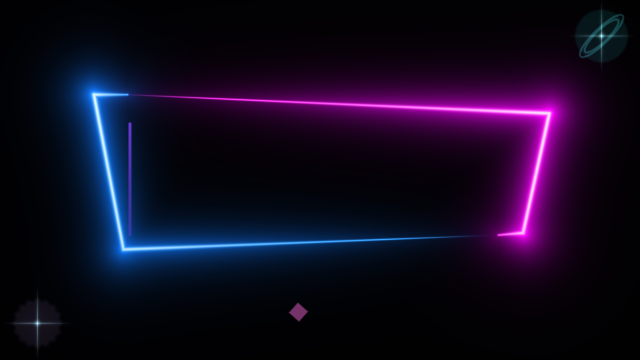
This background is drawn by a Shadertoy shader. Its source:

```glsl
// A skewed neon frame, half blue and half magenta, glowing on black.
// Each tube is a segment distance whose strength varies along its length;
// faint star flares, a thin violet bar and a tilted square accent the scene.

float segment(vec2 p, vec2 a, vec2 b, out float t) {
    vec2 ab = b - a;
    t = clamp(dot(p - a, ab) / dot(ab, ab), 0.0, 1.0);
    return length(p - a - ab * t);
}

// x: wide halo (cubed, for a smooth union), y: coloured tube, z: white core
vec3 tube(vec2 p, vec2 a, vec2 b, float startPower, float endPower) {
    float t;
    float d = segment(p, a, b, t);
    float power = mix(startPower, endPower, t);
    float halo = power * (0.82 * exp(-d / 0.056) + 0.25 * exp(-d / 0.018));
    float width = mix(0.0022, 0.0085, power * power);
    float line = smoothstep(0.0, 0.3, power) * exp(-d * d / (width * width));
    float core = power * power * exp(-d * d / (width * width * 0.4));
    return vec3(halo * halo * halo, line, core);
}

vec3 join(vec3 a, vec3 b) {
    return vec3(a.x + b.x, max(a.yz, b.yz));
}

vec3 shadeNeon(vec3 light, vec3 haloColor, vec3 lineColor, vec3 coreColor) {
    vec3 col = haloColor * pow(light.x, 1.0 / 3.0);
    col = mix(col, max(col, lineColor), min(light.y, 1.0));
    return mix(col, coreColor, min(light.z, 1.0));
}

mat2 rotation(float a) {
    return mat2(cos(a), sin(a), -sin(a), cos(a));
}

// Four-pointed flare with a small bright heart
float flare(vec2 q) {
    vec2 a = abs(q);
    float rays = exp(-a.y / 0.0022) * smoothstep(0.105, 0.0, a.x)
               + exp(-a.x / 0.0022) * smoothstep(0.115, 0.0, a.y);
    return 0.5 * rays + 0.5 * exp(-dot(q, q) / 0.00006);
}

void mainImage(out vec4 fragColor, in vec2 fragCoord) {
    vec2 p = fragCoord / iResolution.y;
    float px = 1.0 / iResolution.y;

    // Frame corners and the two points where the colours meet
    vec2 topLeft = vec2(0.261, 0.737), bottomLeft = vec2(0.343, 0.307);
    vec2 topRight = vec2(1.526, 0.685), bottomRight = vec2(1.453, 0.353);
    vec2 topGap = vec2(0.354, 0.737), bottomGap = vec2(1.385, 0.347);

    vec3 blue = tube(p, topLeft, bottomLeft, 1.0, 0.9);
    blue = join(blue, tube(p, topLeft, topGap, 1.0, 0.4));
    blue = join(blue, tube(p, bottomLeft, bottomGap, 0.9, 0.0));

    vec3 magenta = tube(p, topRight, bottomRight, 1.0, 0.95);
    magenta = join(magenta, tube(p, bottomRight, bottomGap, 0.95, 0.4));
    magenta = join(magenta, tube(p, topGap, topRight, 0.05, 1.0));

    vec3 col = vec3(0.004, 0.002, 0.008);
    col += shadeNeon(blue, vec3(0.05, 0.43, 0.92), vec3(0.15, 0.6, 1.0), vec3(0.88, 0.98, 1.0));
    col += shadeNeon(magenta, vec3(0.93, 0.0, 0.95), vec3(1.0, 0.15, 0.95), vec3(1.0, 0.9, 1.0));

    // Thin violet bar inside the left edge
    float t;
    float bar = segment(p, vec2(0.361, 0.656), vec2(0.361, 0.348), t);
    float barFade = mix(0.9, 0.4, t);
    col = mix(col, vec3(0.43, 0.24, 0.88), barFade * (1.0 - smoothstep(0.002, 0.002 + 1.5 * px, bar)));

    // Upper right star: teal disc crossed by a tilted elliptical ring
    vec2 q = p - vec2(1.671, 0.9);
    col += vec3(0.012, 0.085, 0.085) * (1.0 - smoothstep(0.068, 0.078, length(q)));
    vec2 e = rotation(-0.77) * q;
    for (int i = 0; i < 2; i++) {
        vec2 radii = vec2(0.081, 0.021) * (1.0 - 0.22 * float(i));
        float k = length(e / radii);
        float ring = abs(k - 1.0) * k / max(length(e / (radii * radii)), 0.001);
        col += vec3(0.07, 0.19, 0.2) * (1.0 - smoothstep(0.0008, 0.0008 + 1.5 * px, ring));
    }
    col += vec3(0.5, 0.75, 0.78) * flare(q);

    // Lower left star: dusky disc with a scalloped edge
    q = p - vec2(0.104, 0.102);
    float rim = 0.069 + 0.003 * cos(16.0 * atan(q.y, q.x));
    float r = length(q);
    col += vec3(0.085, 0.07, 0.11) * (1.0 - smoothstep(rim - 0.012, rim + 0.004, r)) * (1.0 - 4.0 * r);
    col += vec3(0.5, 0.7, 0.75) * flare(q);

    // Small tilted square
    q = abs(rotation(0.73) * (p - vec2(0.829, 0.133)));
    float square = max(q.x, q.y) - 0.0187;
    col = mix(col, vec3(0.46, 0.2, 0.41), 1.0 - smoothstep(-px, px, square));

    fragColor = vec4(clamp(col, 0.0, 1.0), 1.0);
}
```
